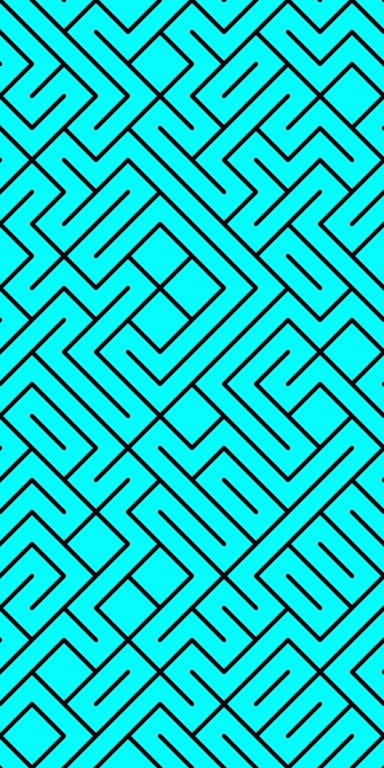
Write a WebGL 2 fragment shader that draws this pattern.

```glsl
#version 300 es
precision highp float;

uniform vec2 u_resolution;
out vec4 fragColor;

const float COLUMNS = 12.0;         // cells across the canvas width
const float HALF_WIDTH = 0.0667;    // half stroke width, in cells
const float EDGE_PIXELS = 0.7;      // half width of the edge blend
const float RISING_SHARE = 0.5;     // share of strokes that rise to the right
const vec3 GROUND_COLOR = vec3(0.0, 1.0, 1.0);
const vec3 STROKE_COLOR = vec3(0.0);

// Integer hash of a cell, from 0 to 1
float hashCell(vec2 cell) {
    uvec2 q = uvec2(ivec2(cell) + 1000) * uvec2(1597334673u, 3812015801u);
    uint h = q.x ^ q.y;
    h = (h ^ (h >> 16)) * 2146121005u;
    h = (h ^ (h >> 15)) * 2221713035u;
    h ^= h >> 16;
    return float(h >> 8) / 16777216.0;
}

float segmentDistance(vec2 p, vec2 a, vec2 b) {
    vec2 ab = b - a;
    float t = clamp(dot(p - a, ab) / dot(ab, ab), 0.0, 1.0);
    return length(p - a - ab * t);
}

// Distance to the one diagonal stroke of a cell
float diagonalDistance(vec2 p, vec2 cell) {
    float rising = step(hashCell(cell), RISING_SHARE);
    vec2 start = cell + vec2(0.0, 1.0 - rising);
    vec2 end = cell + vec2(1.0, rising);
    return segmentDistance(p, start, end);
}

// Nearest stroke, with neighbours included for round caps and joints
float mazeDistance(vec2 p) {
    vec2 home = floor(p);
    float nearest = 2.0;
    for (int y = -1; y <= 1; y++) {
        for (int x = -1; x <= 1; x++) {
            nearest = min(nearest, diagonalDistance(p, home + vec2(x, y)));
        }
    }
    return nearest;
}

void main() {
    float cellsPerPixel = COLUMNS / u_resolution.x;
    vec2 p = gl_FragCoord.xy * cellsPerPixel;

    // Smooth stroke edge
    float feather = EDGE_PIXELS * cellsPerPixel;
    float ground = smoothstep(HALF_WIDTH - feather, HALF_WIDTH + feather, mazeDistance(p));
    fragColor = vec4(mix(STROKE_COLOR, GROUND_COLOR, ground), 1.0);
}
```
